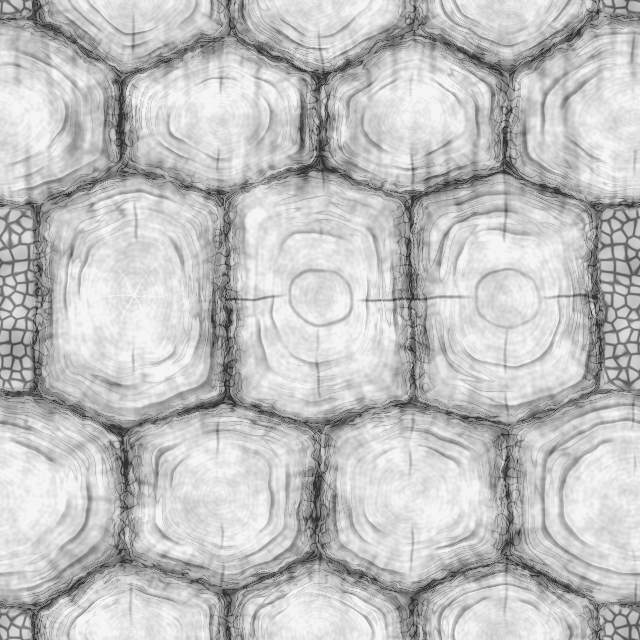
Give the GLSL for this texture map, as a three.js fragment shader.

```glsl
// Grey tortoise shell: four staggered rows of three ringed scutes, with pebbled gaps.
varying vec2 vUv;

float hash(vec2 p) {
  return fract(sin(dot(p, vec2(127.1, 311.7))) * 43758.5);
}

float slope(vec2 cell, vec2 offset, vec2 period) {
  float angle = 6.2832 * hash(mod(cell, period));
  return dot(vec2(cos(angle), sin(angle)), offset);
}

// Gradient noise that wraps after the given period
float noise(vec2 p, vec2 period) {
  vec2 i = floor(p), f = p - i, u = f * f * f * (f * (f * 6.0 - 15.0) + 10.0);
  vec2 x = vec2(1.0, 0.0), y = vec2(0.0, 1.0);
  return mix(mix(slope(i, f, period), slope(i + x, f - x, period), u.x),
             mix(slope(i + y, f - y, period), slope(i + 1.0, f - 1.0, period), u.x), u.y);
}

float tiled(float freq) { return noise(vUv * freq, vec2(freq)); }

float crease(float n, float width) { return 1.0 - smoothstep(0.0, width, abs(n)); }

float below(float edge, float x) { return 1.0 - smoothstep(0.0, edge, x); }

// Scute centre in xy, growth weight in z; the fourth column holds the pebbled gaps
vec3 scute(float k) {
  float row = floor(k / 4.0), col = mod(k, 4.0);
  vec2 level = row < 0.5 ? vec2(0.01, 0.0) : row < 1.5 ? vec2(0.225, 0.0068)
             : row < 2.5 ? vec2(0.535, 0.0235) : vec2(0.815, 0.001);
  if (mod(row, 2.0) < 0.5)
    return col > 2.5 ? vec3(0.985, level.x, level.y - 0.011)
                     : vec3(0.21 + 0.29 * col, level);
  float wide = step(1.5, col);
  return vec3(0.345 + 0.3 * col + 0.045 * wide, level.x,
              col > 2.5 ? -1.0 : level.y + 0.011 * wide);
}

vec2 wrap(vec2 d) { return fract(d + 0.5) - 0.5; }

// Distance between the two nearest pebbles, small in the cracks
float pebbles(vec2 p) {
  vec2 i = floor(p), f = p - i;
  float near = 9.0, next = 9.0;
  for (int y = -1; y <= 1; y++)
    for (int x = -1; x <= 1; x++) {
      vec2 o = vec2(float(x), float(y)), c = mod(i + o, 52.0);
      float d = length(o + 0.15 + 0.7 * vec2(hash(c), hash(c + 71.0)) - f);
      next = min(next, max(near, d));
      near = min(near, d);
    }
  return next - near;
}

void main() {
  vec2 p = vUv + 0.011 * vec2(tiled(7.0), tiled(8.0)) + 0.004 * vec2(tiled(31.0), tiled(34.0));
  vec2 squash = vec2(0.6, 1.0);

  // Owning scute
  float id = 0.0, best = 9.0;
  vec2 q = vec2(0.0);
  for (float k = 0.0; k < 16.0; k++) {
    vec3 s = scute(k);
    vec2 d = wrap(p - s.xy);
    float power = dot(squash * d, d) - s.z;
    if (power < best) { best = power; id = k; q = d; }
  }

  // Distance to its seam, rounded at the corners
  float edge = 0.3, nearest = 9.0, upright = 0.0;
  for (float k = 0.0; k < 16.0; k++) {
    if (k == id) continue;
    vec3 s = scute(k);
    vec2 d = wrap(p - s.xy), normal = squash * (q - d);
    float e = (dot(squash * d, d) - s.z - best) / (2.0 * max(length(normal), 0.001));
    if (e < nearest) { nearest = e; upright = abs(normal.x) / length(normal); }
    float h = max(0.018 - abs(edge - e), 0.0) / 0.018;
    edge = min(edge, e) - 0.0045 * h * h;
  }

  float row = floor(id / 4.0), col = mod(id, 4.0), seed = hash(vec2(id, 3.0));
  float radius = length(q), t = radius / (radius + max(edge, 0.0) + 0.0001);
  float turn = atan(q.y, q.x + 0.00001) / 6.2832 + 0.5;
  float s = t + 0.035 * noise(vec2(turn * 9.0, t * 4.0 + seed * 40.0), vec2(9.0, 997.0));
  float patchy = smoothstep(-0.25, 0.3, tiled(9.0));

  // Pale horn with mottling and grain
  float c = 0.905 - 0.07 * smoothstep(0.45, 1.0, t) + 0.12 * tiled(11.0)
          + 0.09 * tiled(29.0) + 0.07 * tiled(67.0) + 0.06 * tiled(141.0);

  // Growth rings and stepped ridges
  float strand = noise(vec2(turn * 11.0, s * 19.0 + seed * 50.0), vec2(11.0, 997.0));
  c -= 0.17 * crease(strand, 0.11) * smoothstep(0.3, 0.85, t) * patchy;
  c += 0.12 * strand * smoothstep(0.2, 0.7, t);
  c += 0.012 * sin(s * 130.0);
  for (float k = 0.0; k < 3.0; k++) {
    float ring = 0.5 + 0.15 * k + 0.05 * seed;
    float worn = smoothstep(-0.15, 0.25, noise(vec2(turn * 7.0, k * 5.3 + seed * 30.0), vec2(7.0, 997.0)));
    c -= 0.26 * worn * smoothstep(ring, ring + 0.015, s) * (1.0 - smoothstep(ring + 0.015, ring + 0.065, s));
  }

  // Radial flutes near the rim, hanging streaks on the top row
  float flute = noise(vec2(turn * 64.0, t * 4.0 + seed * 20.0), vec2(64.0, 997.0));
  c -= 0.22 * max(flute, 0.0) * smoothstep(0.6, 0.8, t);
  float streak = noise(vUv * vec2(56.0, 7.0), vec2(56.0, 7.0));
  c -= (row > 2.5 ? 0.35 : 0.08) * max(streak, 0.0) * smoothstep(0.2, 0.6, t);

  // Cross sutures, central ovals and a pale star on the broad row
  float broad = step(1.5, row) * step(row, 2.5), oval = broad * step(0.5, col) * step(col, 2.5);
  float rim = length(q / vec2(0.05, 0.043)) - 1.0, outside = mix(1.0, smoothstep(0.0, 0.1, rim), oval);
  c -= 0.2 * outside * below(0.004, abs(q.x)) * smoothstep(-0.2, 0.2, tiled(17.0)) * smoothstep(0.1, 0.4, t);
  c -= 0.32 * oval * outside * below(0.004, abs(q.y)) * smoothstep(0.3, 0.6, t);
  c -= 0.24 * oval * below(0.1, abs(rim)) * (0.5 + 0.5 * patchy);
  c += 0.08 * (broad - oval) * below(0.006, radius * abs(sin(turn * 18.85 + strand * 0.3))) * below(0.09, radius);

  // Grey seams with wrinkled skin and dark cracks
  float ragged = edge + 0.005 * tiled(43.0) + 0.003 * tiled(97.0);
  float skin = below(0.024 + 0.014 * upright, ragged);
  float fold = noise(vec2(turn * 22.0, ragged * 170.0 + seed * 9.0), vec2(22.0, 997.0));
  c -= skin * (0.17 + 0.25 * crease(fold, 0.12) - 0.25 * fold);
  c -= 0.24 * skin * crease(tiled(53.0), 0.1) * smoothstep(0.3, 0.9, upright);
  c -= 0.27 * below(0.008, ragged) * (0.5 + 0.5 * patchy);

  // Pebbled gaps
  if (col > 2.5) {
    float stone = smoothstep(0.02, 0.35, pebbles(p * 52.0));
    c = mix(c, 0.4 + 0.38 * stone + 0.2 * tiled(23.0), smoothstep(0.0, 0.012, edge));
  }
  gl_FragColor = vec4(vec3(clamp(c, 0.2, 0.96)), 1.0);
}
```
